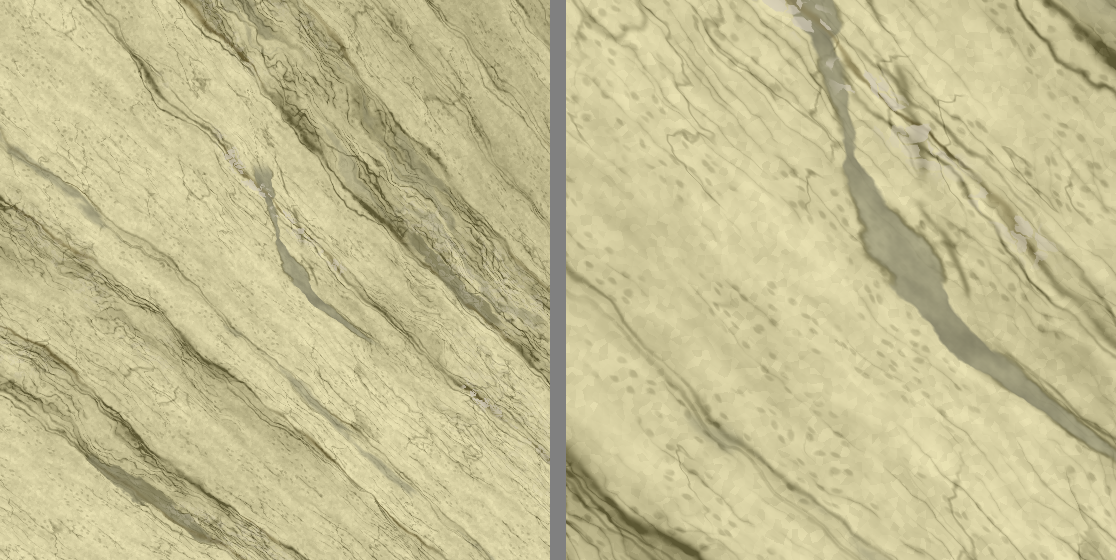
Left, the full canvas; right, a detail of the centre.
Give the GLSL for this texture, as a Shadertoy shader.

```glsl
// Pale olive marble with diagonal strata, dark veins and crumpled folds.
// Layered sines bend (along, across) strata coordinates; cellular noise
// supplies the grain, hairline cracks and chips.

const vec3 DARK = vec3(0.36, 0.34, 0.20);
const vec3 CREAM = vec3(0.89, 0.86, 0.68);
const vec3 CLAY = vec3(0.57, 0.56, 0.45);
const vec3 OCHRE = vec3(0.50, 0.42, 0.21);
const vec3 CHIP = vec3(0.82, 0.79, 0.72);

// Each vein: across position, core width, signed halo width, strength
const vec4 VEINS[10] = vec4[10](
  vec4(0.25, 0.0045, 0.022, 0.6), vec4(0.335, 0.004, -0.022, 0.65),
  vec4(0.515, 0.0035, -0.02, 0.65), vec4(0.59, 0.0025, -0.014, 0.45),
  vec4(0.8, 0.004, 0.014, 0.65), vec4(0.92, 0.0055, 0.035, 0.8),
  vec4(1.06, 0.004, -0.03, 0.45), vec4(1.15, 0.002, 0.01, 0.35),
  vec4(1.235, 0.0022, 0.012, 0.45), vec4(1.37, 0.005, 0.03, 0.45));

vec2 hash2(vec2 p) {
  return fract(sin(vec2(dot(p, vec2(127.1, 311.7)), dot(p, vec2(269.5, 183.3)))) * 43758.5);
}

// Nearest and second cell distances, random shade of the nearest
vec3 cells(vec2 p) {
  vec2 id = floor(p), f = fract(p);
  vec3 c = vec3(8.0, 8.0, 0.0);
  for (int y = -1; y <= 1; y++)
  for (int x = -1; x <= 1; x++) {
    vec2 g = vec2(x, y), h = hash2(id + g);
    float d = length(g + h - f);
    c = d < c.x ? vec3(d, c.x, fract(7.0 * (h.x + h.y))) : vec3(c.x, min(c.y, d), c.z);
  }
  return c;
}

// Layered sines, roughly -1 to 1
float waves(vec2 p) {
  float sum = 0.0, amp = 0.5;
  for (int i = 0; i < 5; i++) {
    sum += amp * sin(p.x + 1.6 * sin(p.y + float(i)));
    p = mat2(1.5, 1.1, -1.1, 1.5) * p + 2.3;
    amp *= 0.55;
  }
  return sum;
}

float band(float x, float lo, float hi, float soft) {
  return smoothstep(lo - soft, lo + soft, x) * (1.0 - smoothstep(hi - soft, hi + soft, x));
}

float lens(vec2 q, vec2 centre, vec2 size) {
  return 1.0 - smoothstep(0.8, 1.0, length((q - centre) / size));
}

float bump(float d, float width) { return exp(-d * d / (width * width)); }

// Thin contour lines of a bent height
float contours(float h, float freq, float sharpness) {
  return pow(1.0 - abs(sin(h * freq)), sharpness);
}

// x: core, thin strands and one-sided halo, y: core only
vec2 vein(vec2 q, vec4 v) {
  float d = q.y + 0.011 * waves(vec2(q.x * 11.0, v.x * 37.0)) - v.x;
  float swell = 0.75 + 0.7 * waves(vec2(q.x * 23.0, v.x * 53.0));
  float split = 0.7 + 0.8 * waves(vec2(q.x * 16.0, v.x * 71.0));
  float side = d * sign(v.z);
  float core = bump(d, v.y * clamp(swell, 0.3, 1.4));
  float strands = max(bump(d - v.z * split, 0.0018), bump(d + 0.012 * split, 0.0014));
  float halo = smoothstep(-0.004, 0.002, side) * exp(-max(side, 0.0) / abs(v.z));
  halo *= 0.5 * clamp(swell, 0.1, 1.0);
  return v.w * vec2(max(max(core, halo), 0.75 * strands), core);
}

void mainImage(out vec4 fragColor, in vec2 fragCoord) {
  vec2 p = fragCoord / iResolution.y;

  // Strata coordinates, fanning from corner to corner
  vec2 q = vec2(dot(p, vec2(0.74, -0.67)), dot(p, vec2(0.67, 0.74)));
  q.y += 0.3 * q.x * (q.y - 0.65);
  float patches = waves(q * vec2(9, 17) + 4.0);
  float breaks = waves(q * vec2(30, 80));
  float rough = waves(q * vec2(110, 170));
  q.y += 0.012 * waves(q * vec2(6, 9)) + 0.004 * waves(q * vec2(38, 50)) + 0.0012 * rough;

  // Broad bands and streaks
  float upper = band(q.y, 0.92, 1.055, 0.018);
  float lower = band(q.y, 0.25, 0.335, 0.012);
  float left = band(q.y, 0.43, 0.525, 0.02) * (1.0 - smoothstep(-0.1, 0.3, q.x));
  float middle = band(q.y, 0.72, 0.9, 0.03) * smoothstep(0.0, 0.2, q.x);
  float crumple = min(upper + 0.85 * lower + 0.75 * left + 0.5 * middle, 1.0);
  float tone = 0.91 - 0.15 * smoothstep(0.98, 1.1, q.y) - 0.06 * band(q.y, 0.34, 0.51, 0.03);
  tone += 0.07 * waves(q * vec2(4, 48)) + 0.055 * waves(q * vec2(22, 190)) + 0.05 * patches;

  // Crumpled layers inside the folds
  float bend = q.y + 0.022 * waves(q * vec2(19, 27));
  float folds = contours(bend, 300.0, 3.0) * smoothstep(-0.6, 0.3, breaks);
  float bulk = smoothstep(-0.2, 0.7, waves(vec2(q.x * 9.0, bend * 100.0)));
  tone -= crumple * (0.55 * folds + 0.22 * bulk + 0.05);

  // Broken pencil lines, wide and narrow spacing
  float drift = q.y + 0.007 * waves(q * vec2(12, 26));
  float pencil = contours(drift, 125.0, 9.0) * smoothstep(-0.2, 0.3, breaks + 0.5 * patches);
  float hair = contours(drift + 0.002 * breaks, 260.0, 6.0) * smoothstep(0.1, 0.6, patches - 0.6 * breaks);
  tone -= (0.42 * pencil + 0.3 * hair) * (0.45 + 0.55 * smoothstep(-0.2, 0.4, q.x + 0.4 * patches));

  // Steep hairline cracks
  vec3 gap = cells(p * vec2(17, 5) + 0.3 * vec2(breaks, patches) + vec2(5.0 * p.y, 0));
  tone -= 0.28 * (1.0 - smoothstep(0.0, 0.05, gap.y - gap.x)) * smoothstep(-0.1, 0.3, patches + 0.6 * breaks);

  // Main veins
  float stain = 0.0;
  for (int i = 0; i < 10; i++) {
    vec2 v = vein(q, VEINS[i]);
    tone -= v.x * (0.85 + 0.5 * breaks + 0.25 * rough);
    stain = max(stain, v.y);
  }

  // Grain and pits
  float pits = 1.0 - smoothstep(0.1, 0.28, cells(q * vec2(65, 125)).x);
  tone += 0.1 * (cells(p * 210.0).z - 0.5) + 0.05 * rough - 0.2 * pits * smoothstep(-0.2, 0.4, breaks);
  vec3 colour = mix(DARK, CREAM, clamp(tone, 0.0, 1.04));

  // Grey clay: outlined blade, smear and fold layers
  float drop = 0.7 - p.y;
  float x = p.x - 0.46 - 0.2 * drop - 5.0 * drop * drop * drop - 0.012 * patches - 0.004 * breaks;
  float edge = abs(x) - 0.011 - 0.008 * waves(vec2(drop * 30.0, 2)) - 0.003 * rough;
  float span = band(drop, 0.0, 0.31, 0.015);
  float smear = band(q.y, 0.572, 0.588, 0.004) * smoothstep(-0.2, 0.3, patches + 0.6 * breaks);
  float layers = upper * smoothstep(0.2, 0.6, waves(vec2(q.x * 10.0, bend * 75.0)));
  float clay = max(span * (1.0 - smoothstep(-0.002, 0.001, edge)), max(0.75 * smear, 0.45 * layers));
  colour = mix(colour, CLAY * (0.98 + 0.12 * breaks + 0.1 * rough), 0.8 * clay);
  float rim = span * max(bump(edge, 0.0022), bump(x - 0.032 - 0.02 * patches, 0.003));
  colour = mix(colour, DARK, 0.55 * rim * smoothstep(-0.5, 0.3, breaks));

  // Olive lenses, ochre stains and pale chips
  vec2 r = q + vec2(0.03, 0.007) * vec2(patches, breaks + 0.4 * rough);
  float olive = max(lens(r, vec2(0.14, 0.255), vec2(0.17, 0.02)), lens(r, vec2(0.27, 0.935), vec2(0.13, 0.016)));
  colour = mix(colour, mix(DARK, CLAY, 0.6 + 0.3 * breaks), 0.7 * olive);
  colour = mix(colour, OCHRE, 0.45 * stain * smoothstep(0.0, 0.6, patches));
  vec3 c = cells(q * vec2(85, 130) + 0.5 * rough);
  float chips = smoothstep(0.05, 0.2, c.y - c.x) * step(0.55, c.z);
  chips *= band(q.y, 0.787, 0.812, 0.006) + 0.4 * crumple;
  colour = mix(colour, CHIP, 0.7 * chips * smoothstep(0.0, 0.5, patches));

  fragColor = vec4(colour, 1.0);
}
```
